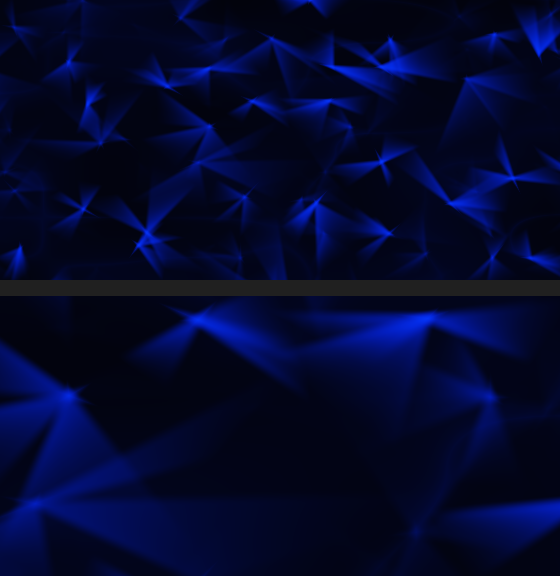
Top: the whole. Bottom: its middle third, enlarged.
Write a WebGL 1 fragment shader that draws this background.

```glsl
precision highp float;
uniform vec2 u_resolution;

float hash(vec2 p) {
  return fract(sin(dot(p, vec2(127.1, 311.7))) * 43758.5453);
}

float noise(vec2 p) {
  vec2 i = floor(p);
  vec2 f = fract(p);
  f = f * f * (3.0 - 2.0 * f);
  return mix(mix(hash(i), hash(i + vec2(1.0, 0.0)), f.x),
             mix(hash(i + vec2(0.0, 1.0)), hash(i + 1.0), f.x), f.y);
}

float cross2(vec2 a, vec2 b) {
  return a.x * b.y - a.y * b.x;
}

// Triangle lit at the tip (the origin), fading toward the far side b-c
float facet(vec2 p, vec2 b, vec2 c, float rimWidth) {
  float area = cross2(b, c);
  float side = sign(area);
  float edgeB = side * cross2(b, p) / length(b);
  float edgeC = side * cross2(p, c) / length(c);
  float nearTip = side * cross2(c - b, p - b) / max(abs(area), 0.0001);
  float inside = smoothstep(-0.011, 0.006, min(edgeB, edgeC));
  float fade = clamp(nearTip, 0.0, 1.0);
  float rim = exp(-max(edgeB, 0.0) / rimWidth);
  return inside * fade * (0.2 + 0.25 * fade + 0.85 * rim);
}

// Fans of facets spread from one jittered hot point per cell
float fans(vec2 p, float cell, float seed) {
  vec2 home = floor(p / cell);
  float light = 0.0;
  for (int y = -1; y <= 1; y++) {
    for (int x = -1; x <= 1; x++) {
      vec2 id = home + vec2(float(x), float(y));
      vec2 key = id + seed;
      vec2 tip = (id + vec2(hash(key), hash(key + 41.3))) * cell;
      float power = pow(hash(key + 73.9), 2.8);
      for (int k = 0; k < 3; k++) {
        vec2 facetKey = key + 17.7 * float(k + 1);
        float angle = 6.2832 * hash(facetKey + 3.1);
        float spread = mix(0.25, 1.2, hash(facetKey + 5.7));
        vec2 reach = cell * mix(vec2(0.4), vec2(1.0),
                                vec2(hash(facetKey + 8.3), hash(facetKey + 11.9)));
        vec2 b = reach.x * vec2(cos(angle), 0.8 * sin(angle));
        vec2 c = reach.y * vec2(cos(angle + spread), 0.8 * sin(angle + spread));
        light += power * facet(p - tip, b, c, 0.09 * cell);
      }
    }
  }
  return light;
}

void main() {
  vec2 p = gl_FragCoord.xy / u_resolution.y;

  // Dark, horizontally drawn-out haze
  float glow = 0.045 + 0.085 * noise(p * vec2(2.5, 5.0) + 9.0);

  // Faint wandering folds
  float fold = abs(noise(p * vec2(3.0, 6.5) + 31.0) - 0.5);
  glow += 0.12 * exp(-fold * 24.0) * noise(p * 4.0 + 57.0);

  // Broad dim fans, then smaller bright ones
  glow += 0.6 * fans(p, 0.52, 12.0);
  glow += 1.6 * fans(p, 0.33, 85.0);
  glow += 1.5 * fans(p, 0.21, 140.0);

  float blue = 1.0 - exp(-glow);
  float green = 0.005 + 0.13 * blue + 0.09 * pow(blue, 6.0);
  gl_FragColor = vec4(0.008 + 0.012 * pow(blue, 4.0), green, blue, 1.0);
}
```
